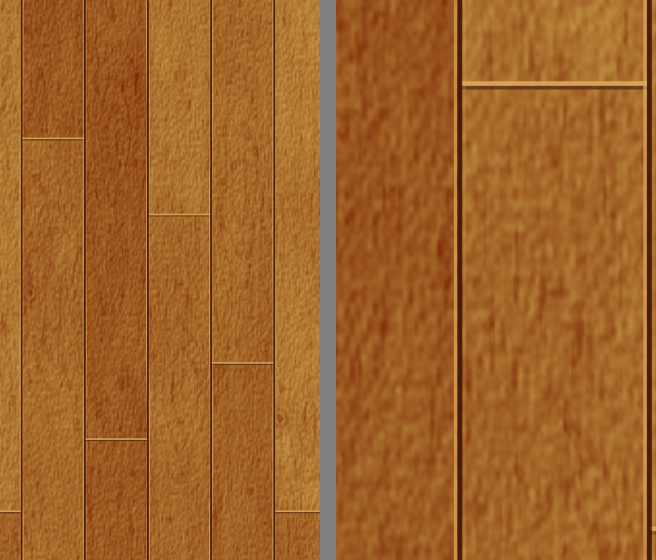
Left: the whole. Right: its middle third, enlarged.
Write a WebGL 1 fragment shader that draws this texture.

```glsl
precision highp float;
uniform vec2 u_resolution;

float hash(vec2 p) {
  vec3 q = fract(vec3(p.xyx) * 0.1031);
  q += dot(q, q.yzx + 33.33);
  return fract((q.x + q.y) * q.z);
}

float noise(vec2 p) {
  vec2 i = floor(p), f = fract(p);
  f = f * f * (3.0 - 2.0 * f);
  return mix(mix(hash(i), hash(i + vec2(1, 0)), f.x),
             mix(hash(i + vec2(0, 1)), hash(i + vec2(1, 1)), f.x), f.y);
}

float fbm(vec2 p) {
  float sum = 0.0, amp = 0.5;
  for (int i = 0; i < 4; i++) {
    sum += amp * noise(p);
    p = p * 2.03 + 17.3;
    amp *= 0.5;
  }
  return sum;
}

// Soft line of half width w around distance zero
float line(float d, float w) {
  float blur = 0.6 / u_resolution.y;
  return 1.0 - smoothstep(w - blur, w + blur, abs(d));
}

// Joint height, tone above it, tone below it, height of the grain figure
vec4 columnLayout(float column) {
  if (column < 0.5) return vec4(0.753, 0.15, 0.54, 0.475);
  if (column < 1.5) return vec4(0.216, 0.14, 0.28, 0.75);
  if (column < 2.5) return vec4(0.617, 0.80, 0.60, 0.31);
  if (column < 3.5) return vec4(0.352, 0.55, 0.36, 0.66);
  return vec4(0.087, 0.92, 0.45, 0.258);
}

void main() {
  vec2 p = gl_FragCoord.xy / u_resolution.y;
  float plankWidth = 0.1128;
  float s = (p.x - 0.0386) / plankWidth;
  float column = mod(floor(s) + 5.0, 5.0);
  float u = fract(s);
  vec4 layout = columnLayout(column);
  float above = step(layout.x, p.y);
  vec2 seed = vec2(column * 13.7 + above * 5.3, above * 31.0 + column * 7.1);

  // Base tone with broad stains and long streaks
  float tone = mix(layout.z, layout.y, above);
  tone += 0.65 * (fbm(p * vec2(16.0, 7.0) + seed) - 0.47);
  tone += 0.50 * (fbm(p * vec2(130.0, 9.0) + seed) - 0.47);

  // Arched grain: warped tall rings, kept to a single plank
  float warp = fbm(p * vec2(22.0, 9.0) + seed + 40.0) - 0.47;
  vec2 q = vec2(u - 0.52 + 0.35 * warp, (p.y - layout.w) * 2.3);
  float r = length(q);
  float figure = 1.0 - smoothstep(0.2, 0.75, r);
  figure *= step(0.0, (p.y - layout.x) * (layout.w - layout.x));
  float ring = sin(r * 52.0 + 7.0 * warp);
  tone -= 0.26 * figure * (smoothstep(0.2, 1.0, ring) - 0.25);

  // Small knots near the left edge of two columns
  if (mod(column, 4.0) < 0.5) {
    vec2 k = vec2((u - 0.13) / 0.13, (p.y - layout.w) / 0.019);
    float kr = length(k + 1.2 * warp);
    tone -= 0.9 * exp(-kr * kr) * (0.5 + 0.5 * sin(kr * 9.0 + k.x * 2.0));
    k.y += 3.0;
    tone += 0.35 * exp(-dot(k, k) * 0.4) * column / 4.0;
  }

  // Pores and fine relief lit from one side
  vec2 g = p * vec2(290.0, 150.0);
  tone += 0.60 * (noise(g) - noise(g + vec2(0.8, -0.6)));
  tone += 0.40 * (noise(p * vec2(370.0, 260.0) + 9.0) - 0.5);
  tone -= 0.45 * smoothstep(0.72, 0.95, noise(p * vec2(210.0, 38.0) + seed));

  // Planks darken slightly toward their long edges
  float seam = (fract(s + 0.5) - 0.5) * plankWidth;
  tone -= 0.25 * exp(-abs(seam) * 280.0);

  vec3 redBrown = vec3(0.58, 0.30, 0.10);
  vec3 honey = vec3(0.69, 0.47, 0.20);
  vec3 color = mix(redBrown, honey, clamp(tone + 0.08, -0.7, 1.8));

  // End joints: bright bevel over a thin shadow
  vec3 groove = vec3(0.25, 0.10, 0.03);
  vec3 bevel = vec3(0.86, 0.66, 0.36);
  float joint = p.y - layout.x;
  color = mix(color, groove, 0.60 * line(joint + 0.0026, 0.0010));
  color = mix(color, bevel, 0.90 * line(joint, 0.0013));

  // Long seams: dark groove with a bevel that shifts from side to side
  float side = smoothstep(0.3, 0.7, noise(vec2(floor(s + 0.5) * 7.3, p.y * 5.0)));
  color = mix(color, bevel, (0.25 + 0.50 * side) * line(seam + 0.0026, 0.0010));
  color = mix(color, bevel, (0.75 - 0.50 * side) * line(seam - 0.0026, 0.0010));
  color = mix(color, groove, 0.92 * line(seam, 0.0014));

  gl_FragColor = vec4(color, 1.0);
}
```
